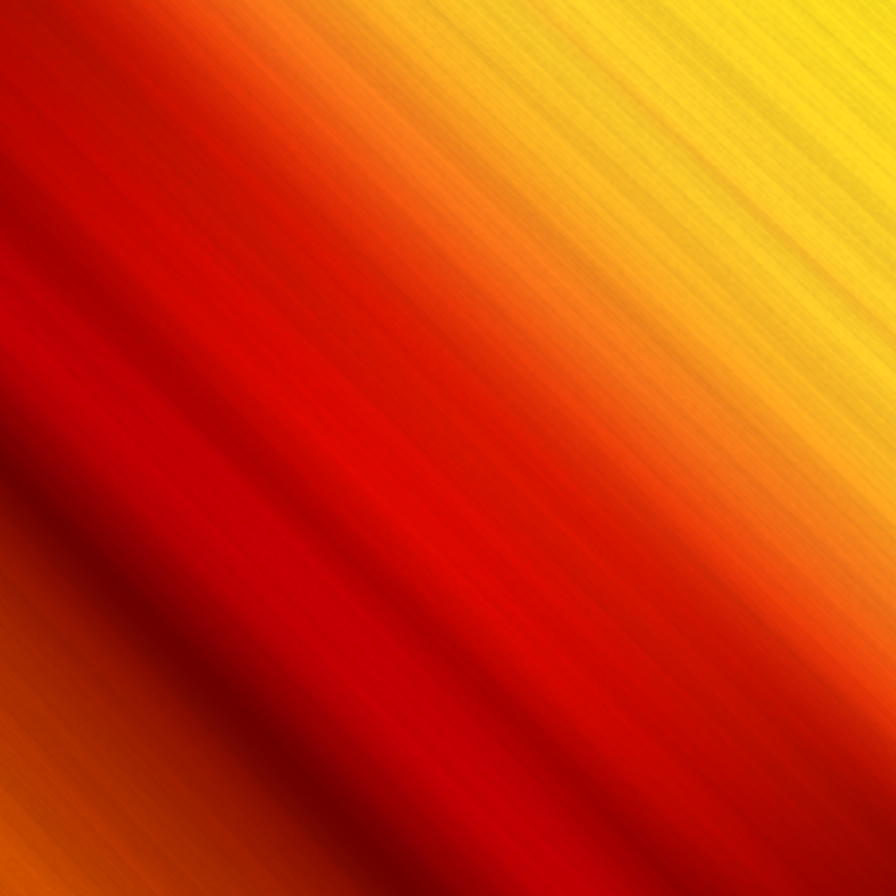
Reproduce this background procedurally as a three.js fragment shader.

```glsl
// Diagonal motion-blurred streaks running from dull orange through deep red to yellow.
// A slightly fanned and bowed coordinate across the streaks drives a chain of colour
// blends; layered sines add grooves, a fine grain adds tooth, and the red ends dim.
varying vec2 vUv;

// Streak slope: steeper at lower left, flatter at upper right; bow lifts the orange edge
const float SLOPE_BASE = 1.08;
const float SLOPE_FAN = 0.09;
const float ORANGE_BOW = 0.03;

// Palette, ordered across the streaks
const vec3 RUST_ORANGE = vec3(0.79, 0.30, 0.00);
const vec3 RUST = vec3(0.66, 0.17, 0.00);
const vec3 BROWN = vec3(0.58, 0.09, 0.00);
const vec3 MAROON = vec3(0.43, 0.00, 0.00);
const vec3 CRIMSON = vec3(0.77, 0.00, 0.01);
const vec3 DARK_RED = vec3(0.69, 0.00, 0.00);
const vec3 BRIGHT_RED = vec3(0.85, 0.03, 0.00);
const vec3 SCARLET = vec3(0.84, 0.08, 0.00);
const vec3 VERMILION = vec3(0.91, 0.23, 0.03);
const vec3 ORANGE = vec3(0.96, 0.47, 0.10);
const vec3 AMBER = vec3(0.97, 0.67, 0.13);
const vec3 GOLD = vec3(0.98, 0.79, 0.16);
const vec3 YELLOW = vec3(0.98, 0.86, 0.12);

// Streak and grain detail
const float STREAK_FREQUENCY = 37.0;
const float STREAK_STRENGTH = 0.052;
const float STREAK_DRIFT = 1.3;
const float GRAIN_CELLS = 230.0;
const float GRAIN_STRENGTH = 0.035;
const float GROOVE_CENTER = 1.556;
const float GROOVE_WIDTH = 0.013;
const float GROOVE_DEPTH = 0.08;

// Dimming of the red band along its length
const float END_DIMMING = 0.27;
const float END_IMBALANCE = 0.08;
const vec3 END_TINT = vec3(1.0, 2.2, 1.0);

// Coordinate that stays constant along each streak
float acrossStreaks(vec2 p) {
  float slope = SLOPE_BASE - SLOPE_FAN * (p.x + p.y);
  return p.y + slope * p.x;
}

// Broad colour bands
vec3 bandColor(float t) {
  vec3 c = mix(RUST_ORANGE, RUST, smoothstep(0.02, 0.26, t));
  c = mix(c, BROWN, smoothstep(0.24, 0.39, t));
  c = mix(c, MAROON, smoothstep(0.35, 0.49, t));
  c = mix(c, CRIMSON, smoothstep(0.47, 0.66, t));
  c = mix(c, DARK_RED, smoothstep(0.70, 0.77, t));
  c = mix(c, BRIGHT_RED, smoothstep(0.76, 0.88, t));
  c = mix(c, SCARLET, smoothstep(0.90, 1.04, t));
  c = mix(c, VERMILION, smoothstep(1.07, 1.22, t));
  c = mix(c, ORANGE, smoothstep(1.17, 1.33, t));
  c = mix(c, AMBER, smoothstep(1.30, 1.43, t));
  c = mix(c, GOLD, smoothstep(1.38, 1.55, t));
  return mix(c, YELLOW, smoothstep(1.56, 1.90, t));
}

// Layered sines across the streaks, each fading in and out along its length
float streakNoise(float t, float along) {
  float sum = 0.0;
  float amplitude = 0.4;
  float frequency = STREAK_FREQUENCY;
  for (int i = 0; i < 8; i++) {
    float phase = 1.7 * float(i);
    float drift = STREAK_DRIFT * sin(along * (1.5 + 0.6 * float(i)) + phase);
    float fade = 0.7 + 0.3 * sin(along * 5.0 + t * 23.0 + phase * 2.3);
    sum += amplitude * fade * sin(frequency * t + phase + drift);
    frequency *= 1.57;
    amplitude *= 0.9;
  }
  return sum;
}

float hash(vec2 cell) {
  return fract(sin(dot(cell, vec2(127.1, 311.7))) * 43758.5);
}

// Smooth cell noise in -0.5..0.5
float grainNoise(vec2 p) {
  vec2 cell = floor(p);
  vec2 f = smoothstep(0.0, 1.0, fract(p));
  float low = mix(hash(cell), hash(cell + vec2(1.0, 0.0)), f.x);
  float high = mix(hash(cell + vec2(0.0, 1.0)), hash(cell + 1.0), f.x);
  return mix(low, high, f.y) - 0.5;
}

void main() {
  float t = acrossStreaks(vUv);
  float along = vUv.x - vUv.y;
  float bow = ORANGE_BOW * (1.0 - along * along);
  bow *= smoothstep(0.95, 1.15, t) * (1.0 - smoothstep(1.25, 1.5, t));
  vec3 color = bandColor(t + bow);

  // Darker ends of the red band
  float redBand = smoothstep(0.58, 0.80, t) * (1.0 - smoothstep(1.04, 1.20, t));
  float dimming = redBand * (END_DIMMING + END_IMBALANCE * along) * along * along;
  color *= max(1.0 - dimming * END_TINT, 0.0);

  // Fine streaks and grain, strongest in the green channel
  float detail = STREAK_STRENGTH * streakNoise(t, along);
  detail += GRAIN_STRENGTH * grainNoise(vUv * GRAIN_CELLS);
  color *= 1.0 + detail * vec3(0.75, 1.0, 0.8);

  // One soft orange groove through the gold
  float offset = (t - GROOVE_CENTER) / GROOVE_WIDTH;
  color *= 1.0 - GROOVE_DEPTH * exp(-offset * offset) * vec3(0.2, 1.0, 0.5);

  gl_FragColor = vec4(clamp(color, 0.0, 1.0), 1.0);
}
```
